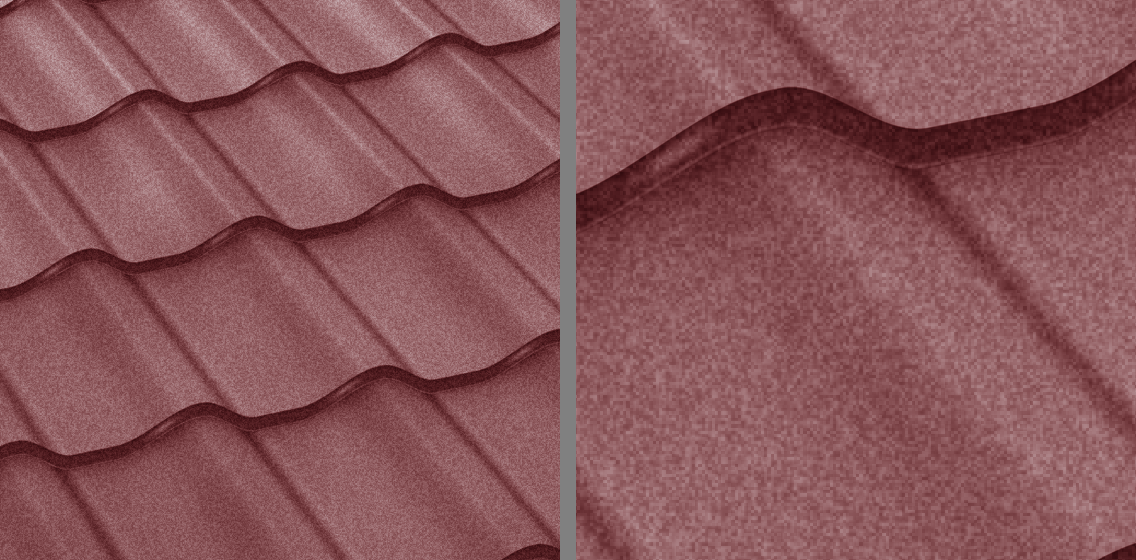
Left, the full canvas; right, a detail of the centre.
This texture is drawn by a Shadertoy shader. Its source:

```glsl
// Red stepped metal roof tiles seen at an angle, with dark rolled lips and a grainy coating.

// Roof plane: u counts ridges, v counts rows; the last column is perspective.
const vec3 ORIGIN = vec3(0.449, 0.387, 1.0);
const vec3 ACROSS = vec3(0.2995, -0.054, 0.010);
const vec3 DOWN = vec3(0.1716, 0.2126, -0.083);

float hash(vec2 cell) {
    vec3 q = fract(cell.xyx * vec3(0.1031, 0.1030, 0.0973));
    q += dot(q, q.yzx + 33.33);
    return fract((q.x + q.y) * q.z);
}

float valueNoise(vec2 p) {
    vec2 i = floor(p), f = fract(p);
    f *= f * (3.0 - 2.0 * f);
    return mix(mix(hash(i), hash(i + vec2(1, 0)), f.x),
               mix(hash(i + vec2(0, 1)), hash(i + vec2(1, 1)), f.x), f.y);
}

float bump(float x, float center, float width) {
    float t = (x - center) / width;
    return exp(-t * t);
}

// Depth of the corrugation below the ridge tops.
float profile(float u) {
    float f = fract(u);
    return 0.041 * smoothstep(0.02, 0.32, f) * (1.0 - smoothstep(0.55, 1.0, f));
}

// Inverse perspective from the canvas to the roof plane.
vec2 toRoof(vec2 p) {
    vec2 a = ACROSS.xy - ACROSS.z * p;
    vec2 b = DOWN.xy - DOWN.z * p;
    vec2 d = p - ORIGIN.xy;
    return vec2(d.x * b.y - d.y * b.x, a.x * d.y - a.y * d.x) / (a.x * b.y - a.y * b.x);
}

// Tone of the sheet: grooves, ridge lines and a sheen that fades downwards.
float sheetTone(float u, float sheen) {
    float s = u - round(u);
    float tone = 0.565 - 0.14 * bump(s, 0.17, 0.06);
    tone -= 0.06 * (1.0 - sheen) * bump(s, -0.2, 0.11);
    tone += 0.12 * sheen * bump(s, -0.3, 0.1);
    tone += (0.03 + 0.09 * sheen) * bump(s, -0.07, 0.025);
    return tone + 0.03 * bump(s, 0.28, 0.035);
}

// Tone of the rolled lip; h runs from its top edge (0) to its bottom edge (1).
float lipTone(float u, float h) {
    float s = u - round(u);
    float tone = 0.31 - 0.05 * bump(h, 0.0, 0.2);
    tone += 0.22 * bump(s, -0.19, 0.075) * bump(h, 0.45, 0.25);
    return tone + 0.12 * bump(h, 0.93, 0.07);
}

void mainImage(out vec4 fragColor, in vec2 fragCoord) {
    vec2 p = fragCoord / iResolution.xy;
    p.y = 1.0 - p.y;
    float aa = 1.0 / iResolution.y;

    // Find the surface point under the pixel, including the corrugation.
    vec2 roof = toRoof(p);
    for (int i = 0; i < 10; i++) {
        float w = 1.0 + ACROSS.z * roof.x + DOWN.z * roof.y;
        roof = toRoof(p - vec2(0.0, profile(roof.x) / w));
    }

    float sheen = 1.0 - smoothstep(0.05, 0.68, p.y + 0.15 * p.x);
    float sheet = sheetTone(roof.x, sheen);
    sheet += 0.05 * (valueNoise(roof * 2.5) - 0.5) - 0.03 * smoothstep(0.6, 1.0, p.y);
    float tone = sheet + 0.02;

    // Paint the rows from top to bottom, each with its lip and cast shadow.
    for (int i = -3; i <= 2; i++) {
        float row = float(i);
        float u = (p.x * (1.0 + DOWN.z * row) - ORIGIN.x - DOWN.x * row) / (ACROSS.x - ACROSS.z * p.x);
        vec3 edge = ORIGIN + ACROSS * u + DOWN * row;
        float depth = p.y - (edge.y + profile(u)) / edge.z;
        float lip = 0.024 / edge.z;
        float below = max(depth - lip, 0.0);

        float s = u - round(u);
        float shadow = (0.13 + 0.07 * bump(s, -0.1, 0.2)) * exp(-below / 0.022);
        float tile = sheet - shadow + 0.03 * smoothstep(0.03, 0.25, below);
        float front = mix(lipTone(u, depth / lip), tile, smoothstep(-aa, aa, depth - lip));
        tone = mix(tone, front, smoothstep(-aa, aa, depth));
    }

    // Grainy coating in two sizes.
    tone += 0.09 * (hash(floor(p * 512.0)) - 0.5) + 0.09 * (valueNoise(p * 330.0) - 0.5);

    // Dark maroon to dusty pink.
    float dust = 1.13 * tone * tone;
    fragColor = vec4(clamp(vec3(tone, dust, dust + 0.015), 0.0, 1.0), 1.0);
}
```
